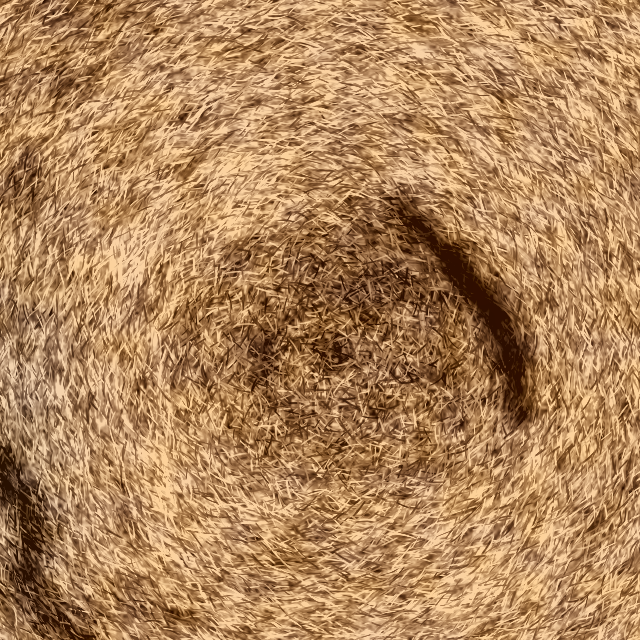
This texture is drawn by a WebGL 1 fragment shader. Its source:

```glsl
precision highp float;
// Face of a rolled straw bale: a broad light and shadow map gives the core,
// the curved crevice and the dark hollows. Layers of thin bent straws,
// one per grid cell and turned around the core, supply the fine detail.
uniform vec2 u_resolution;
const vec2 CORE = vec2(0.52, 0.43);

float hash(vec2 p) {
  return fract(sin(dot(p, vec2(127.1, 311.7))) * 43758.5453);
}

vec2 hash2(vec2 p) {
  return vec2(hash(p), hash(p + 37.3));
}

// Value noise whose x axis repeats after the given number of cells.
float noise(vec2 p, float period) {
  vec2 i = floor(p), f = fract(p);
  f = f * f * (3.0 - 2.0 * f);
  float x0 = mod(i.x, period), x1 = mod(i.x + 1.0, period);
  return mix(mix(hash(vec2(x0, i.y)), hash(vec2(x1, i.y)), f.x),
             mix(hash(vec2(x0, i.y + 1.0)), hash(vec2(x1, i.y + 1.0)), f.x), f.y);
}

float blob(vec2 p, vec2 center, vec2 radius) {
  vec2 d = (p - center) / radius;
  return exp(-dot(d, d));
}

// Soft stroke from a to b.
float stroke(vec2 p, vec2 a, vec2 b, float width) {
  vec2 ab = b - a;
  float d = length(p - a - ab * clamp(dot(p - a, ab) / dot(ab, ab), 0.0, 1.0));
  return exp(-d * d / (width * width));
}

float crevice(vec2 p) {
  float s = 0.75 * stroke(p, vec2(0.63, 0.68), vec2(0.70, 0.60), 0.021);
  s = max(s, stroke(p, vec2(0.70, 0.60), vec2(0.77, 0.52), 0.024));
  s = max(s, stroke(p, vec2(0.77, 0.52), vec2(0.805, 0.44), 0.032));
  return max(s, 0.85 * stroke(p, vec2(0.805, 0.44), vec2(0.81, 0.36), 0.025));
}

float hollow(vec2 p) {
  float s = stroke(p, vec2(-0.01, 0.27), vec2(0.05, 0.17), 0.038);
  s = max(s, stroke(p, vec2(0.05, 0.17), vec2(0.03, 0.08), 0.036));
  return max(s, stroke(p, vec2(0.03, 0.08), vec2(0.12, -0.01), 0.040));
}

// Large scale light and shadow.
float lightMap(vec2 p) {
  vec2 q = (p - vec2(0.55, 0.46)) / vec2(0.265, 0.24);
  float t = 0.75 - 0.23 * (1.0 - smoothstep(0.7, 1.25, length(q)));
  t -= 0.13 * blob(p, vec2(0.61, 0.58), vec2(0.13, 0.09));
  // Shaded pockets in the core.
  t -= 0.48 * blob(p, vec2(0.403, 0.435), vec2(0.024, 0.048));
  t -= 0.45 * blob(p, vec2(0.512, 0.455), vec2(0.034, 0.028));
  t -= 0.25 * blob(p, vec2(0.56, 0.54), vec2(0.040, 0.035));
  t -= 0.20 * blob(p, vec2(0.68, 0.42), vec2(0.040, 0.060));
  t += 0.16 * blob(p, vec2(0.46, 0.42), vec2(0.028, 0.060));
  // Shaded pockets along the left and lower rim.
  t -= 0.36 * blob(p, vec2(0.08, 0.87), vec2(0.06, 0.035));
  t -= 0.38 * blob(p, vec2(0.04, 0.69), vec2(0.035, 0.055));
  t -= 0.25 * blob(p, vec2(0.04, 0.50), vec2(0.06, 0.050));
  t -= 0.22 * blob(p, vec2(0.12, 0.99), vec2(0.12, 0.040));
  t -= 0.22 * blob(p, vec2(0.05, 0.34), vec2(0.04, 0.050));
  t -= 0.35 * stroke(p, vec2(0.195, 0.25), vec2(0.225, 0.17), 0.010);
  t -= 0.25 * blob(p, vec2(0.24, 0.03), vec2(0.07, 0.050));
  t -= 0.14 * blob(p, vec2(0.50, 0.12), vec2(0.12, 0.050));
  // Sunlit bundles.
  t += 0.20 * stroke(p, vec2(0.35, 0.65), vec2(0.44, 0.69), 0.025);
  t += 0.22 * stroke(p, vec2(0.33, 0.74), vec2(0.39, 0.77), 0.025);
  t += 0.17 * stroke(p, vec2(0.19, 0.60), vec2(0.24, 0.67), 0.022);
  t += 0.12 * blob(p, vec2(0.26, 0.27), vec2(0.06, 0.080));
  t += 0.14 * blob(p, vec2(0.73, 0.10), vec2(0.10, 0.040));
  return t - 0.80 * crevice(p) - 0.75 * hollow(p);
}

// Paints one layer of straws over the tone carried so far.
float straws(vec2 p, float cells, float layer, float tone) {
  vec2 g = p * cells + layer * 0.37, id = floor(g);
  for (int j = -1; j <= 1; j++) for (int i = -1; i <= 1; i++) {
    vec2 cell = id + vec2(float(i), float(j)), seed = cell + layer * 17.0;
    vec2 root = cell + hash2(seed), h = hash2(seed + 71.9), k = hash2(seed + 113.5);
    vec2 q = (root - layer * 0.37) / cells - CORE, d = (g - root) / cells;
    float stray = mix(2.8, 1.3, smoothstep(0.08, 0.35, length(q)));
    float a = atan(q.x, -q.y) + (h.x - 0.5) * stray;
    vec2 along = vec2(cos(a), sin(a));
    float u = dot(d, along), v = dot(d, vec2(-along.y, along.x));
    v += (k.x - 0.5) * 22.0 * u * u;
    float width = mix(0.0006, 0.0016, k.y), reach = mix(0.4, 0.95, h.y) / cells;
    float cover = 1.0 - smoothstep(width * 0.3, width + 0.6 / u_resolution.y, abs(v));
    cover *= 1.0 - smoothstep(reach * 0.6, reach, abs(u));
    tone = mix(tone, hash(seed + 9.7) * 1.25 - 0.60, cover * 0.9);
  }
  return tone;
}

void main() {
  vec2 p = gl_FragCoord.xy / u_resolution.xy;
  vec2 warp = vec2(noise(p * 9.0, 512.0), noise(p * 9.0 + 50.0, 512.0)) - 0.5;
  vec2 q = p - CORE + warp * 0.04;
  float turn = atan(q.y, q.x) / 6.2831853 + 0.5, r = length(q);
  // Matted fibres under the loose straws.
  float rings = noise(vec2(turn * 90.0, r * 170.0), 90.0) - 0.5;
  float mat = noise(p * 190.0, 512.0) - 0.5;
  float tone = mix(mat, rings + 0.4 * mat, smoothstep(0.05, 0.25, r)) * 1.1 - 0.05;
  for (int n = 0; n < 13; n++)
    tone = straws(p, 20.0 + 2.5 * float(n), float(n) + 1.0, tone);
  // Combine broad light, clumps and straws.
  float clump = noise(vec2(turn * 24.0, r * 38.0), 24.0) + noise(p * 48.0, 512.0) - 1.0;
  float t = lightMap(p + warp * 0.03) + clump * 0.20 + mat * 0.22;
  t += tone * (0.95 - 0.5 * crevice(p) + 0.2 * hollow(p));
  t += 0.40 * stroke(p, vec2(0.05, 0.79), vec2(0.145, 0.84), 0.0028);
  t = clamp(t, -0.12, 1.1);
  // Straw palette with golden patches and paler stems at lower left.
  vec3 color = mix(vec3(0.26, 0.13, 0.03), vec3(0.92, 0.76, 0.57), t);
  color -= vec3(0.0, 0.033, 0.05) * 4.0 * max(t * (1.0 - t), 0.0);
  color += vec3(0.02, 0.0, -0.06) * (noise(p * 24.0 + 9.0, 512.0) - 0.5);
  float pale = blob(p, vec2(0.03, 0.3), vec2(0.1, 0.3));
  color = mix(color, vec3(dot(color, vec3(0.35, 0.5, 0.15))), pale * 0.25);
  gl_FragColor = vec4(clamp(color, 0.0, 1.0), 1.0);
}
```
